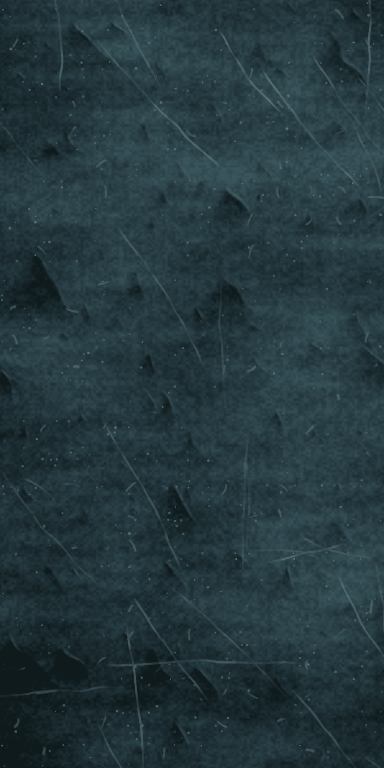
Write a Shadertoy shader that draws this texture.

```glsl
// Dark teal slate with shadowed chips, hairline scratches and pale dust.

const vec3 DEEP_SLATE = vec3(0.055, 0.100, 0.108);
const vec3 MID_SLATE  = vec3(0.135, 0.213, 0.238);
const vec3 PALE_SLATE = vec3(0.225, 0.330, 0.358);
const vec3 CHALK      = vec3(0.430, 0.530, 0.540);

float hash(vec2 p) {
    return fract(sin(dot(p, vec2(127.1, 311.7))) * 43758.5453);
}

float noise(vec2 p) {
    vec2 i = floor(p), f = fract(p);
    f = f * f * (3.0 - 2.0 * f);
    float low = mix(hash(i), hash(i + vec2(1, 0)), f.x);
    float high = mix(hash(i + vec2(0, 1)), hash(i + vec2(1, 1)), f.x);
    return mix(low, high, f.y);
}

float fbm(vec2 p) {
    float sum = 0.0, gain = 0.5;
    for (int i = 0; i < 5; i++) {
        sum += gain * noise(p);
        p = p * 2.03 + 17.3;
        gain *= 0.5;
    }
    return sum;
}

// Thin bowed line from start; fades at both ends.
float scratch(vec2 p, vec2 start, float angle, float len, float bend, float width) {
    vec2 dir = vec2(cos(angle), sin(angle));
    vec2 q = p - start;
    float along = dot(q, dir) / len;
    float across = dot(q, vec2(-dir.y, dir.x)) - bend * along * (1.0 - along);
    float ends = smoothstep(0.0, 0.1, along) * (1.0 - smoothstep(0.8, 1.0, along));
    return ends * (1.0 - smoothstep(width * 0.3, width, abs(across)));
}

// Chip below an apex: x is its shadow, y the lit rim of its crisp right edge.
vec2 chip(vec2 q, float size, float angle, float soft) {
    vec2 dir = vec2(sin(angle), -cos(angle));
    float depth = dot(q, vec2(dir.y, -dir.x));
    float along = dot(q, dir) / size;
    float flank = dot(q, vec2(0.85, -0.5));
    float span = smoothstep(-0.06, 0.08, along) * (1.0 - smoothstep(0.35, 1.0, along));
    float shadow = smoothstep(-soft, soft, depth) * exp(-max(depth, 0.0) / (0.42 * size));
    shadow *= smoothstep(-0.1 * size, 0.15 * size, flank);
    float rim = 1.0 - smoothstep(soft * 0.4, soft * 1.3, abs(depth + soft));
    return vec2(shadow, rim) * span;
}

vec2 chips(vec2 p, float cells, float soft) {
    vec2 total = vec2(0.0);
    vec2 home = floor(p * cells);
    for (int y = -1; y <= 1; y++)
    for (int x = -1; x <= 1; x++) {
        vec2 cell = home + vec2(x, y);
        float present = step(hash(cell + 3.7), 0.68);
        float pick = hash(cell + 9.2);
        float size = mix(0.22, 0.95, pick * pick) / cells;
        vec2 apex = (cell + vec2(hash(cell + 1.3), hash(cell + 5.9))) / cells;
        float angle = mix(0.35, 0.85, hash(cell + 7.1));
        float strength = present * mix(0.4, 1.0, hash(cell + 2.6));
        total = max(total, strength * chip(p - apex, size, angle, soft));
    }
    return total;
}

// Long scratches: mostly falling to the right, some upright, some level.
float scratches(vec2 p, float width) {
    float total = 0.0;
    for (int i = 0; i < 36; i++) {
        vec2 id = vec2(float(i), 4.0);
        float kind = hash(id), wobble = hash(id + 0.31) - 0.5;
        float angle = kind < 0.5 ? -0.9 + 0.5 * wobble
                    : kind < 0.73 ? -1.53 + 0.2 * wobble : 0.65 * wobble;
        vec2 start = vec2(hash(id + 11.0) * 1.2 - 0.2, hash(id + 23.0) * 2.2);
        float len = mix(0.1, 0.65, hash(id + 37.0));
        float bend = 0.14 * (hash(id + 41.0) - 0.5);
        float strength = mix(0.15, 0.6, hash(id + 53.0));
        total = max(total, strength * scratch(p, start, angle, len, bend, width));
    }
    return total;
}

// One short hair in some of the cells.
float hairs(vec2 p, float cells, float width) {
    vec2 cell = floor(p * cells);
    float angle = 6.283 * hash(cell + 6.0);
    float len = mix(0.25, 0.6, hash(cell + 8.0)) / cells;
    vec2 start = (cell + 0.5) / cells - 0.5 * len * vec2(cos(angle), sin(angle));
    return step(hash(cell), 0.35) * scratch(p, start, angle, len, 0.3 * len, width);
}

float dust(vec2 p, float cells, float share) {
    vec2 cell = floor(p * cells);
    vec2 centre = mix(vec2(0.3), vec2(0.7), vec2(hash(cell + 2.0), hash(cell + 4.0)));
    float radius = mix(0.12, 0.3, hash(cell + 6.0));
    float spot = 1.0 - smoothstep(radius * 0.4, radius, length(fract(p * cells) - centre));
    return spot * step(hash(cell), share) * mix(0.3, 1.0, hash(cell + 8.0));
}

void mainImage(out vec4 fragColor, in vec2 fragCoord) {
    vec2 p = fragCoord / iResolution.x;
    vec2 uv = fragCoord / iResolution.xy;
    float lineWidth = max(0.0042, 1.0 / iResolution.x);
    vec2 warp = vec2(noise(p * 19.0), noise(p * 19.0 + 40.0)) - 0.5;

    // Clouded stone, level streaks and fine grain
    float clouds = fbm(p * vec2(2.4, 4.6) + 3.0);
    float tone = 0.66 + 0.95 * (clouds - 0.48);
    tone += 0.5 * (fbm(p * vec2(6.0, 30.0)) - 0.48);
    tone += 0.28 * (noise(p * 150.0) - 0.5) + 0.2 * (noise(p * 70.0) - 0.5);

    // Darker borders, deepest at the lower left
    tone -= 0.3 * (1.0 - smoothstep(0.0, 0.35, uv.x)) * (1.0 - 0.5 * uv.y);
    tone -= 0.22 * (1.0 - smoothstep(0.0, 0.3, uv.y));
    tone -= 0.15 * smoothstep(0.85, 1.0, uv.y) + 0.1 * smoothstep(0.85, 1.0, uv.x);

    // Chips large and small
    vec2 relief = chips(p + 0.022 * warp, 3.6, lineWidth);
    relief = max(relief, 0.7 * chips(p + 0.03 * warp + 5.0, 7.0, lineWidth));
    tone -= 0.68 * relief.x;

    // Broken scratches and clustered dust
    float wear = smoothstep(0.25, 0.7, noise(p * 24.0 + 8.0));
    float marks = scratches(p + 0.008 * warp, lineWidth) * mix(0.35, 1.0, wear);
    marks = max(marks, 0.4 * wear * hairs(p + 0.02 * warp, 13.0, lineWidth));
    marks = max(marks, 0.65 * dust(p, 58.0, 0.15 * wear));
    marks = max(marks, 0.28 * relief.y * wear);

    tone = clamp(tone, 0.0, 1.0);
    vec3 color = mix(DEEP_SLATE, MID_SLATE, min(tone * 2.0, 1.0));
    color = mix(color, PALE_SLATE, max(tone * 2.0 - 1.0, 0.0));
    fragColor = vec4(mix(color, CHALK, marks), 1.0);
}
```
